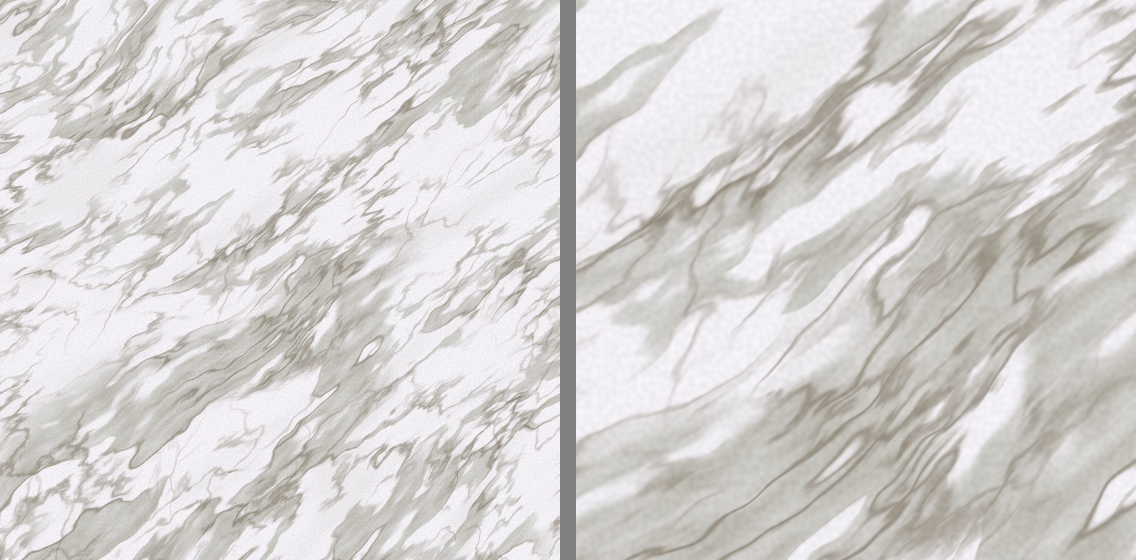
Left, the full canvas; right, a detail of the centre.
Give the GLSL for this texture, as a WebGL 1 fragment shader.

```glsl
precision highp float;
uniform vec2 u_resolution;

#define VEIN_ANGLE 0.68
#define ANGLE_DRIFT 0.3
#define STRETCH vec2(1.7, 7.0)
#define BAND_WIDTH 0.27
#define EDGE_SOFTNESS 0.015
#define LINE_WIDTH 0.018
#define FEATHER 0.2
#define GRAIN 0.04
#define WHITE vec3(0.952, 0.942, 0.962)
#define GREY vec3(0.785, 0.778, 0.757)
#define BROWN vec3(0.545, 0.505, 0.445)

float hash(vec2 cell) {
  return fract(sin(dot(cell, vec2(127.1, 311.7))) * 43758.5453);
}

float cornerSlope(vec2 cell, vec2 offset) {
  float angle = 6.28318 * hash(cell);
  return dot(vec2(cos(angle), sin(angle)), offset);
}

// Signed gradient noise
float noise(vec2 p) {
  vec2 cell = floor(p);
  vec2 f = p - cell;
  vec2 s = f * f * f * (f * (f * 6.0 - 15.0) + 10.0);
  vec2 e = vec2(1.0, 0.0);
  float low = mix(cornerSlope(cell, f), cornerSlope(cell + e.xy, f - e.xy), s.x);
  float high = mix(cornerSlope(cell + e.yx, f - e.yx),
                   cornerSlope(cell + e.xx, f - e.xx), s.x);
  return mix(low, high, s.y);
}

float fbm(vec2 p) {
  float sum = 0.0;
  float amplitude = 1.0;
  for (int i = 0; i < 5; i++) {
    sum += amplitude * noise(p);
    p = p * 2.03 + vec2(13.7, 7.9);
    amplitude *= 0.46;
  }
  return sum;
}

float ridge(float n, float width) {
  return exp(-n * n / (width * width));
}

vec2 alongAcross(vec2 p, float angle) {
  vec2 along = vec2(cos(angle), sin(angle));
  return vec2(dot(p, along), dot(p, vec2(-along.y, along.x)));
}

// x: grey band, crisp on one side and fading on the other; y: dark line on its crisp side
vec2 veinLayer(vec2 q, float scale) {
  vec2 shift = vec2(17.3, 41.9) * scale;
  float n = fbm(q * STRETCH * scale + shift) + FEATHER * noise(q * vec2(9.0, 48.0) + shift);
  float presence = smoothstep(-0.14, 0.1, noise(q * vec2(1.4, 2.8) * scale + shift.yx));
  float width = BAND_WIDTH * (0.4 + 0.8 * presence) * pow(scale, -0.4);
  float soft = EDGE_SOFTNESS * scale;
  float band = smoothstep(-soft, soft, n) * (1.0 - smoothstep(0.6, 1.0, n / width));
  float broken = smoothstep(-0.2, 0.25, noise(q * vec2(4.0, 9.0) + shift));
  return vec2(band, ridge(n, LINE_WIDTH * scale) * broken) * presence;
}

void main() {
  vec2 p = gl_FragCoord.xy / u_resolution - 0.5;

  // Bend the flow, then roughen it
  vec2 bent = p + 0.025 * vec2(noise(p * 4.0 + 3.1), noise(p * 4.0 + 9.4));
  bent += 0.004 * vec2(noise(p * 32.0 + 5.7), noise(p * 32.0 + 1.3));
  float angle = VEIN_ANGLE + ANGLE_DRIFT * noise(p * 1.3 + 6.2);
  vec2 q = alongAcross(bent, angle);

  // Bands from broad to narrow
  float grey = 0.0;
  float line = 0.0;
  float scale = 1.1;
  float strength = 1.0;
  for (int i = 0; i < 3; i++) {
    vec2 layer = veinLayer(q, scale) * strength;
    grey = max(grey, layer.x);
    line = max(line, layer.y);
    scale *= 1.9;
    strength *= 0.9;
  }

  // Fibres and brown seams inside the bands
  float fibre = fbm(q * vec2(14.0, 85.0) + 2.7);
  float seam = ridge(fbm(q * vec2(3.4, 20.0) + 31.0), 0.045);
  seam *= smoothstep(-0.1, 0.3, noise(q * vec2(2.5, 6.0) + 12.0));
  line = max(line, seam * grey);

  // Faint hairlines and clouds in the white
  vec2 crossing = alongAcross(bent, angle + 0.28);
  float hairline = ridge(fbm(crossing * vec2(3.5, 11.0) + 53.0), 0.025);
  hairline *= smoothstep(-0.1, 0.3, noise(crossing * vec2(3.0, 5.0) + 23.0));
  float cloud = smoothstep(0.0, 0.5, fbm(q * vec2(3.0, 13.0) + 71.0));

  float tint = max(grey * (1.0 + 0.55 * fibre), 0.18 * cloud);
  vec3 color = mix(WHITE, GREY, clamp(tint, 0.0, 1.4));
  color = mix(color, BROWN, clamp(0.75 * line + 0.35 * hairline, 0.0, 0.85));
  color += GRAIN * noise(p * 260.0);
  gl_FragColor = vec4(clamp(color, 0.0, 1.0), 1.0);
}
```
